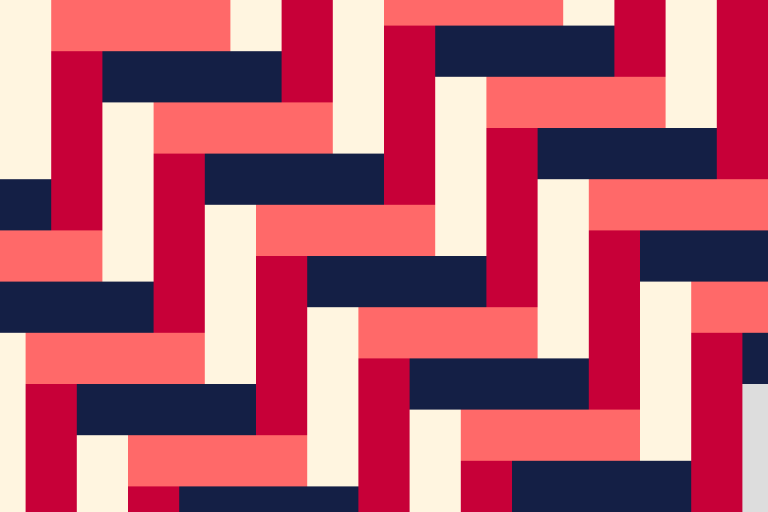
This pattern is drawn by a WebGL 2 fragment shader. Its source:

```glsl
#version 300 es
precision highp float;

uniform vec2 u_resolution;
out vec4 fragColor;

const vec3 CRIMSON = vec3(0.78, 0.00, 0.22);
const vec3 CREAM = vec3(1.00, 0.96, 0.88);
const vec3 CORAL = vec3(1.00, 0.41, 0.41);
const vec3 NAVY = vec3(0.08, 0.12, 0.27);
const vec3 PALE_GREY = vec3(0.867);

const vec2 GRID = vec2(15.0, 10.0);     // canvas size in plank widths
const float PLANK_LENGTH = 3.5;         // in plank widths
const vec2 FIRST_CORNER = vec2(1.0, 0.0);
const vec2 GREY_PLANK = vec2(1.0, 10.0); // chain and step of the odd plank

// Share of a square pixel that lies inside a rectangle
float coverage(vec2 p, float pixel, vec2 corner, vec2 size) {
    vec2 low = max(p - 0.5 * pixel, corner);
    vec2 high = min(p + 0.5 * pixel, corner + size);
    vec2 overlap = max(high - low, 0.0) / pixel;
    return overlap.x * overlap.y;
}

// Corner of the lying plank at a given chain and step
vec2 plankCorner(vec2 cell) {
    return cell.y * vec2(1.0, 1.0) + cell.x * PLANK_LENGTH * vec2(1.0, -1.0);
}

vec3 lyingColor(float parity) {
    return mix(CORAL, NAVY, parity);
}

vec3 standingColor(float parity, vec2 cell) {
    return cell == GREY_PLANK ? PALE_GREY : mix(CRIMSON, CREAM, parity);
}

// Herringbone of diagonal chains, y pointing down
vec3 herringbone(vec2 p, float pixel) {
    float chain = floor((p.x - p.y) / (2.0 * PLANK_LENGTH));
    float topStep = floor(0.5 * (p.x + p.y) + 0.5);
    vec2 lying = vec2(PLANK_LENGTH, 1.0);
    vec4 sum = vec4(0.0);

    for (int i = 0; i < 2; i++) {
        for (int j = 0; j < 4; j++) {
            vec2 cell = vec2(chain + float(i), topStep - float(j));
            vec2 corner = plankCorner(cell);
            float parity = mod(cell.x + cell.y, 2.0);

            // Each lying plank has a standing one under its left end
            float a = coverage(p, pixel, corner, lying);
            float b = coverage(p, pixel, corner + vec2(0.0, 1.0), lying.yx);
            sum += a * vec4(lyingColor(parity), 1.0);
            sum += b * vec4(standingColor(parity, cell), 1.0);
        }
    }
    return sum.rgb / max(sum.a, 0.001);
}

void main() {
    // Centred plank units, measured from the top left
    float pixel = GRID.x / u_resolution.x;
    vec2 centred = (gl_FragCoord.xy - 0.5 * u_resolution) * pixel;
    vec2 p = 0.5 * GRID + centred * vec2(1.0, -1.0);

    fragColor = vec4(herringbone(p - FIRST_CORNER, pixel), 1.0);
}
```
